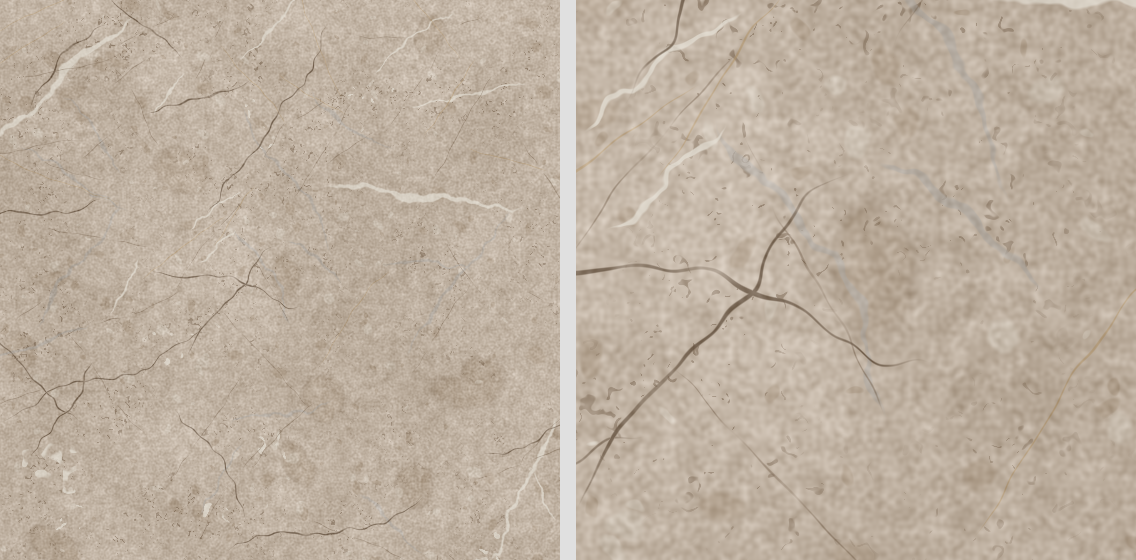
Left, the full canvas; right, a detail of the centre.
A WebGL 1 fragment shader for this texture:

```glsl
precision highp float;
uniform vec2 u_resolution;

#define GRAIN 0.085
#define MOTTLE 0.055
#define CLOUD 0.040
#define CRACKS 13
#define HAIRLINES 46
#define GREY_VEINS 13
#define WHITE_VEINS 11
#define STONE vec3(0.752, 0.697, 0.635)
#define BROWN vec3(0.45, 0.37, 0.29)
#define CLAST vec3(0.665, 0.595, 0.515)
#define GREY vec3(0.69, 0.665, 0.635)
#define CALCITE vec3(0.87, 0.845, 0.80)

vec2 hash2(vec2 p) {
  vec3 q = fract(p.xyx * vec3(0.1031, 0.1030, 0.0973));
  q += dot(q, q.yzx + 33.33);
  return fract((q.xx + q.yz) * q.zy);
}

float corner(vec2 cell, vec2 offset) {
  return dot(hash2(cell) * 2.0 - 1.0, offset);
}

// Gradient noise, roughly -0.8 to 0.8
float noise(vec2 p) {
  vec2 i = floor(p), f = p - i;
  vec2 u = f * f * f * (f * (f * 6.0 - 15.0) + 10.0);
  vec2 e = vec2(1.0, 0.0);
  float low = mix(corner(i, f), corner(i + e, f - e), u.x);
  float high = mix(corner(i + e.yx, f - e.yx), corner(i + 1.0, f - 1.0), u.x);
  return 1.3 * mix(low, high, u.y);
}

vec2 turn(vec2 p, float angle) {
  float c = cos(angle), s = sin(angle);
  return vec2(c * p.x + s * p.y, c * p.y - s * p.x);
}

// Scattered ovals, one per occupied cell
float flecks(vec2 p, float share, float softness) {
  vec2 cell = floor(p);
  float mask = 0.0;
  for (int j = -1; j <= 1; j++) {
    for (int i = -1; i <= 1; i++) {
      vec2 id = cell + vec2(float(i), float(j));
      vec2 place = hash2(id + 17.0), kind = hash2(id + 71.0);
      vec2 d = turn(p - id - place, kind.y * 6.28);
      d.y *= 1.0 + 1.2 * place.x;
      float radius = mix(0.12, 0.48, kind.y * kind.y);
      float oval = 1.0 - smoothstep(radius * (1.0 - softness), radius, length(d));
      mask = max(mask, oval * step(kind.x, share));
    }
  }
  return mask;
}

// One wandering, tapered vein placed by its seed
float vein(vec2 p, float seed, float reach, float width, float wobble) {
  vec2 place = hash2(vec2(seed, 3.7)), kind = hash2(vec2(seed, 9.1));
  float side = kind.x < 0.5 ? -1.0 : 1.0;
  float slope = side * mix(0.12, 1.15, fract(kind.x * 2.0));
  vec2 q = turn(p - place, slope);
  float extent = reach * mix(0.35, 1.0, kind.y);
  float taper = 1.0 - q.x * q.x / (extent * extent);
  if (taper <= 0.0 || abs(q.y) > wobble + 4.0 * width + 0.01) return 0.0;
  float row = seed * 7.31;
  q.y += wobble * (noise(vec2(q.x * 7.0, row)) + 0.25 * noise(vec2(q.x * 34.0, row)));
  float swell = 0.55 + 1.3 * abs(noise(vec2(q.x * 19.0, row + 4.4)));
  float w = width * swell * sqrt(taper);
  float blur = 0.7 / u_resolution.y + 0.12 * width;
  float fade = smoothstep(0.0, 0.35, taper);
  return fade * (1.0 - smoothstep(w - blur, w + blur, abs(q.y)));
}

void main() {
  vec2 p = gl_FragCoord.xy / u_resolution.y;
  vec2 warp = vec2(noise(p * 34.0), noise(p * 34.0 + 51.3));
  vec2 fray = vec2(noise(p * 120.0), noise(p * 120.0 + 27.7));
  vec2 rough = p + 0.007 * warp + 0.002 * fray;

  // Granular ground with soft clouds
  float cloud = noise(p * 3.5 + 8.2) + noise(p * 9.0 + 2.6);
  float tone = CLOUD * cloud + MOTTLE * (noise(p * 45.0) + noise(p * 100.0 + 9.4));
  tone += GRAIN * noise(p * 225.0 + 5.8);
  vec3 color = STONE;

  // Fossil clasts with darker rims and banded interiors
  float large = flecks(rough * 7.0 + 4.0, 0.30, 0.35);
  float bands = 0.55 + 0.5 * noise(rough * 24.0 + 3.0 * warp);
  color = mix(color, CLAST, large * bands * 0.75);
  color = mix(color, BROWN, large * (1.0 - large) * 0.35);
  float medium = flecks(rough * 23.0 + 31.0, 0.30, 0.4);
  color = mix(color, CLAST, medium * 0.55);
  float pale = flecks(rough * 31.0 + 83.0, 0.12, 0.4);
  color = mix(color, CALCITE, pale * 0.35);

  // Clustered pores
  float cluster = smoothstep(-0.25, 0.35, noise(p * 8.0 + 14.0));
  float pores = flecks(p * 85.0 + 1.2 * fray, 0.38, 0.5);
  color = mix(color, BROWN, pores * cluster * 0.48);

  // Grey and calcite veins
  float grey = 0.0, white = 0.0, hair = 0.0, ochre = 0.0, crack = 0.0;
  for (int i = 0; i < GREY_VEINS; i++)
    grey = max(grey, vein(rough, float(i) + 101.0, 0.17, 0.0032, 0.035));
  for (int i = 0; i < WHITE_VEINS; i++) {
    float size = hash2(vec2(float(i), 44.0)).x;
    white = max(white, vein(rough, float(i) + 211.0, mix(0.05, 0.24, size),
                            mix(0.0018, 0.0075, size * size), 0.03));
  }
  float patches = flecks(rough * 11.0 + 0.9 * warp + 57.0, 0.055, 0.25);
  white = max(white, patches * smoothstep(-0.2, 0.1, noise(rough * 40.0)));
  color = mix(color, GREY, grey * 0.7);
  color = mix(color, CALCITE, white * 0.85);

  // Hairlines, every fourth one stained ochre, then open cracks
  for (int i = 0; i < HAIRLINES; i++) {
    float line = vein(p, float(i) + 307.0, 0.13, 0.0007, 0.018);
    if (mod(float(i), 4.0) < 0.5) ochre = max(ochre, line);
    else hair = max(hair, line);
  }
  for (int i = 0; i < CRACKS; i++)
    crack = max(crack, vein(p + 0.0015 * warp, float(i) + 409.0, 0.24, 0.0014, 0.04));
  float broken = smoothstep(-0.45, 0.25, noise(p * 28.0 + 6.0));
  color = mix(color, vec3(0.70, 0.59, 0.43), ochre * 0.6);
  color = mix(color, BROWN, hair * broken * 0.5);
  color = mix(color, BROWN * 0.9, crack * mix(0.4, 0.85, broken));

  color += tone * vec3(0.92, 1.0, 1.1) * (1.0 - 0.6 * white);
  gl_FragColor = vec4(clamp(color, 0.0, 1.0), 1.0);
}
```
